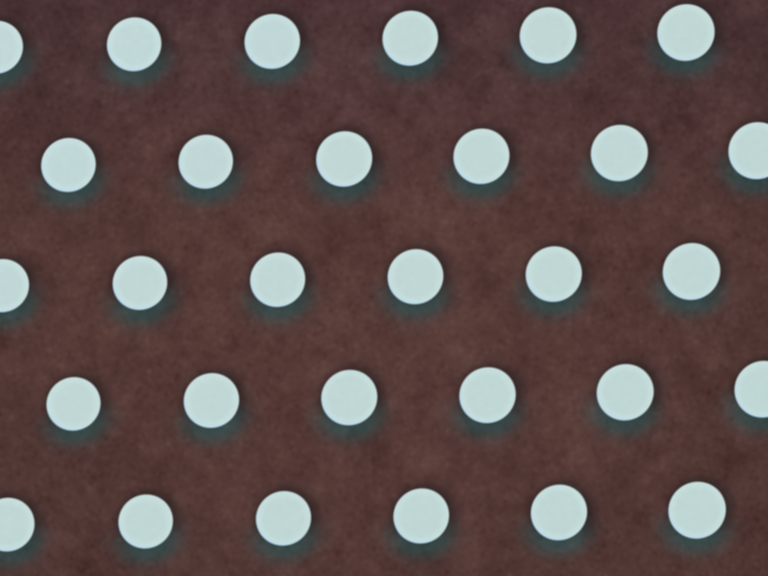
Give the GLSL for this pattern, as a WebGL 2 fragment shader.

```glsl
#version 300 es
precision highp float;
// Staggered rows of pale round holes in mottled brown card, with soft teal shadows.

#define ORIGIN    vec2(0.7214, 0.5191)    // centre of one hole, in canvas heights
#define STEP_SIDE vec2(0.2394, 0.0050)    // to the next hole in a row
#define STEP_ROW  vec2(0.1245, -0.2047)   // to the next row down
#define RADIUS    0.0459
#define GROWTH    0.0024                  // radius gained per unit of x
#define SOFTNESS  0.0028
#define MOTTLE    0.055
#define CARD      vec3(0.325, 0.222, 0.208)
#define HOLE      vec3(0.750, 0.842, 0.832)
#define TEAL      vec3(0.215, 0.310, 0.310)
#define SHADE     vec3(0.170, 0.140, 0.140)
#define RIM       vec3(0.720, 0.850, 0.940)

uniform vec2 u_resolution;
out vec4 fragColor;

vec3 hash3(vec2 p) {
    vec3 h = fract(p.xyx * vec3(0.1031, 0.1030, 0.0973));
    h += dot(h, h.yxz + 33.33);
    return fract((h.xxy + h.yzz) * h.zyx);
}

// Cellular noise: one soft light or dark blob in each cell.
float blobs(vec2 p) {
    vec2 cell = floor(p);
    float sum = 0.0;
    for (int y = -1; y <= 1; y++) {
        for (int x = -1; x <= 1; x++) {
            vec2 c = cell + vec2(x, y);
            vec3 h = hash3(c + 40.0);
            vec2 q = p - c - h.xy;
            sum += (h.z - 0.5) * exp(-3.5 * dot(q, q));
        }
    }
    return sum;
}

// Offset from the nearest hole centre, and that hole's random value.
vec3 nearestHole(vec2 p) {
    mat2 lattice = mat2(STEP_SIDE, STEP_ROW);
    vec2 base = round(inverse(lattice) * (p - ORIGIN));
    vec3 best = vec3(9.0);
    for (int y = -1; y <= 1; y++) {
        for (int x = -1; x <= 1; x++) {
            vec2 id = base + vec2(x, y);
            vec3 h = hash3(id + 70.0);
            vec2 q = p - ORIGIN - lattice * id - 0.0012 * (h.xy - 0.5);
            if (dot(q, q) < dot(best.xy, best.xy)) best = vec3(q, h.z);
        }
    }
    return best;
}

void main() {
    vec2 p = gl_FragCoord.xy / u_resolution.y;
    vec2 uv = gl_FragCoord.xy / u_resolution;
    float soft = max(SOFTNESS, 1.0 / u_resolution.y);

    // Card: broad tint, blotches and fine grain
    float blotch = blobs(p * 19.0) + 0.8 * blobs(p * 47.0 + 9.0);
    float grain = blobs(p * 130.0 + 5.0);
    vec3 card = mix(CARD, vec3(0.300, 0.205, 0.215), smoothstep(0.55, 1.1, uv.y));
    card *= 1.03 - 0.18 * dot(uv - 0.5, uv - 0.5);
    card += MOTTLE * (blotch * vec3(0.8, 0.7, 0.65) + 0.7 * grain);

    // Hole: slightly stretched disc
    vec3 hole = nearestHole(p);
    vec2 q = hole.xy;
    vec2 axis = vec2(0.82, 0.57);
    float stretched = length(q - 0.03 * axis * dot(q, axis));
    float radius = RADIUS + GROWTH * p.x + 0.0008 * (hole.z - 0.5);
    float d = stretched - radius;
    float outside = max(d, 0.0);
    vec2 dir = q / max(length(q), 1e-4);

    // Shadow: dark ring, then a teal glow below that leans across the canvas
    vec2 fall = normalize(vec2(0.22 - 0.36 * uv.x, -1.0));
    float below = smoothstep(-0.1, 1.0, dot(dir, fall));
    float side = 0.5 + 0.5 * dot(dir, normalize(vec2(0.8, -0.5)));
    float ring = exp(-pow(outside / mix(0.008, 0.017, side), 2.0));
    float glow = below * exp(-pow((outside - 0.007) / 0.022, 2.0));
    vec3 color = mix(card, SHADE + 0.02 * blotch, ring * mix(0.45, 0.75, side));
    color = mix(color, TEAL + 0.03 * (blotch + grain), 0.78 * glow);

    // Pale face with a faintly brighter border and a cool lower left rim
    vec3 face = mix(HOLE, vec3(0.765, 0.850, 0.865), 0.6 * uv.y * (1.0 - uv.x));
    face += 0.025 * smoothstep(-0.016, -0.004, d) + 0.012 * grain;
    float lowerLeft = smoothstep(0.1, 0.95, dot(dir, vec2(-0.55, -0.835)));
    face = mix(face, RIM, 0.8 * lowerLeft * smoothstep(-0.008, 0.0, d));
    color = mix(color, face, 1.0 - smoothstep(-soft, soft, d));

    fragColor = vec4(clamp(color, 0.0, 1.0), 1.0);
}
```
